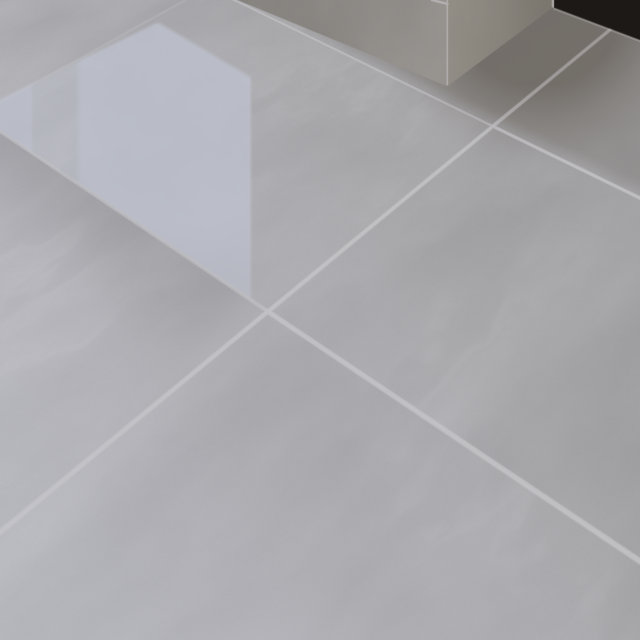
This texture is drawn by a three.js fragment shader. Its source:

```glsl
varying vec2 vUv;

const vec3 LIGHT_STONE = vec3(0.712, 0.713, 0.738);
const vec3 MID_STONE = vec3(0.672, 0.671, 0.688);
const vec3 WARM_STONE = vec3(0.640, 0.636, 0.645);
const vec3 GROUT = vec3(0.775, 0.772, 0.785);
const vec3 SHADOW = vec3(0.43, 0.41, 0.385);
const vec3 WINDOW_GLOW = vec3(0.735, 0.750, 0.795);
const vec3 PLINTH_FRONT = vec3(0.535, 0.52, 0.505);
const vec3 PLINTH_SIDE = vec3(0.56, 0.54, 0.51);
const vec3 DARK_CORNER = vec3(0.11, 0.10, 0.085);

float hash(vec2 p) {
  vec3 q = fract(vec3(p.xyx) * 0.1031);
  q += dot(q, q.yzx + 33.33);
  return fract((q.x + q.y) * q.z);
}

float noise(vec2 p) {
  vec2 i = floor(p);
  vec2 f = fract(p);
  f = f * f * (3.0 - 2.0 * f);
  return mix(mix(hash(i), hash(i + vec2(1.0, 0.0)), f.x),
             mix(hash(i + vec2(0.0, 1.0)), hash(i + vec2(1.0, 1.0)), f.x), f.y);
}

float fbm(vec2 p) {
  float sum = 0.0;
  float amp = 0.5;
  for (int i = 0; i < 5; i++) {
    sum += amp * noise(p);
    p = mat2(1.6, 1.2, -1.2, 1.6) * p + 7.3;
    amp *= 0.5;
  }
  return sum;
}

// Soft mask of the half plane to the left of a -> b
float leftOf(vec2 p, vec2 a, vec2 b, float soft) {
  vec2 d = normalize(b - a);
  return smoothstep(-soft, soft, d.x * (p.y - a.y) - d.y * (p.x - a.x));
}

float segmentMask(vec2 p, vec2 a, vec2 b, float halfWidth) {
  vec2 d = b - a;
  float t = clamp(dot(p - a, d) / dot(d, d), 0.0, 1.0);
  return 1.0 - smoothstep(halfWidth - 0.001, halfWidth + 0.001, length(p - a - d * t));
}

// Perspective floor: two vanishing points on one horizon
vec2 floorTile(vec2 p) {
  float depth = 2.203 - p.y;
  return vec2(((p.x + 2.099) / depth - 1.490) / 0.559,
              ((2.470 - p.x) / depth - 1.214) / 0.598);
}

vec3 stone(vec2 p, vec2 tile) {
  float away = dot(p, vec2(0.62, 0.38));
  vec3 color = mix(LIGHT_STONE, MID_STONE, smoothstep(0.08, 0.48, away));
  color = mix(color, WARM_STONE, smoothstep(0.45, 0.78, away));
  vec2 shift = 19.0 * vec2(hash(floor(tile) + 11.0), hash(floor(tile) + 37.0));
  float cloud = fbm(tile * vec2(2.2, 4.0) + shift) - 0.48;
  float streak = fbm(tile * vec2(2.5, 9.0) + shift.yx + cloud) - 0.48;
  float vein = smoothstep(0.10, 0.0, abs(streak)) * smoothstep(0.0, 0.25, cloud);
  float grain = hash(floor(p * 512.0)) - 0.5;
  return color + 0.055 * cloud + 0.045 * streak + 0.012 * vein + 0.006 * grain;
}

float windowMask(vec2 p, vec2 tile) {
  float mask = leftOf(p, vec2(0.392, 0.0), vec2(0.392, 1.0), 0.004);
  mask *= leftOf(p, vec2(0.391, 0.880), vec2(0.247, 0.965), 0.005);
  mask *= leftOf(p, vec2(0.247, 0.965), vec2(0.0, 0.845), 0.004);
  mask *= smoothstep(0.0, 0.008, tile.x);
  float bar = smoothstep(0.045, 0.055, p.x) * (1.0 - smoothstep(0.115, 0.13, p.x));
  return mask * (1.0 - 0.5 * bar) * mix(0.8, 1.0, smoothstep(0.5, 0.7, p.y));
}

void main() {
  vec2 p = vUv;
  vec2 tile = floorTile(p);
  vec3 color = stone(p, tile);

  // Window reflection and the dull lip below it
  color = mix(color, WINDOW_GLOW + 0.03 * (fbm(p * 9.0) - 0.5), 0.85 * windowMask(p, tile));
  float lip = smoothstep(-0.32, 0.0, tile.x) * (1.0 - step(0.0, tile.x));
  color -= 0.045 * lip * smoothstep(0.0, 0.15, tile.y);

  // Shade gathering around the plinth
  float shade = smoothstep(0.28, 0.03, length(p - vec2(0.84, 1.0)));
  shade += 0.28 * smoothstep(0.99, 1.08, tile.x) * smoothstep(0.30, 0.60, p.x);
  color = mix(color, SHADOW, min(shade, 0.9));

  // Grout, thin and faint on the far left
  vec2 gap = abs(fract(tile + 0.5) - 0.5);
  float leftSide = smoothstep(-0.01, 0.02, tile.y);
  float across = 1.0 - smoothstep(0.003, mix(0.011, 0.008, leftSide), gap.x);
  float along = 1.0 - smoothstep(0.002, 0.0085, gap.y);
  along *= mix(1.0, 0.3, smoothstep(0.4, 0.6, tile.y));
  float joint = max(across * mix(0.8, 0.55, leftSide), along * 0.8);
  color = mix(color, mix(GROUT, SHADOW, 0.35 * min(shade, 1.0)), joint);

  // Plinth faces, corner and pale edges
  float front = leftOf(p, vec2(0.371, 1.0), vec2(0.699, 0.865), 0.0015) * step(p.x, 0.699);
  float side = leftOf(p, vec2(0.699, 0.865), vec2(0.866, 0.990), 0.0015) * step(0.699, p.x);
  float mottled = 0.05 * (fbm(p * vec2(14.0, 9.0)) - 0.5);
  color = mix(color, PLINTH_FRONT + mottled + 0.05 * smoothstep(0.45, 0.70, p.x), front);
  color = mix(color, PLINTH_SIDE + mottled - 0.5 * (p.x - 0.72), side * step(p.x, 0.866));
  float corner = leftOf(p, vec2(0.866, 0.988), vec2(1.0, 0.9375), 0.002) * step(0.866, p.x);
  color = mix(color, DARK_CORNER, corner);
  float edges = segmentMask(p, vec2(0.699, 0.868), vec2(0.699, 1.0), 0.0013);
  edges = max(edges, segmentMask(p, vec2(0.864, 0.990), vec2(0.864, 1.0), 0.002));
  edges = max(edges, segmentMask(p, vec2(0.675, 1.0), vec2(0.699, 0.994), 0.002));
  edges = max(edges, 0.5 * segmentMask(p, vec2(0.866, 0.986), vec2(1.0, 0.9355), 0.0015));
  color = mix(color, GROUT, 0.55 * edges);

  gl_FragColor = vec4(color, 1.0);
}
```
